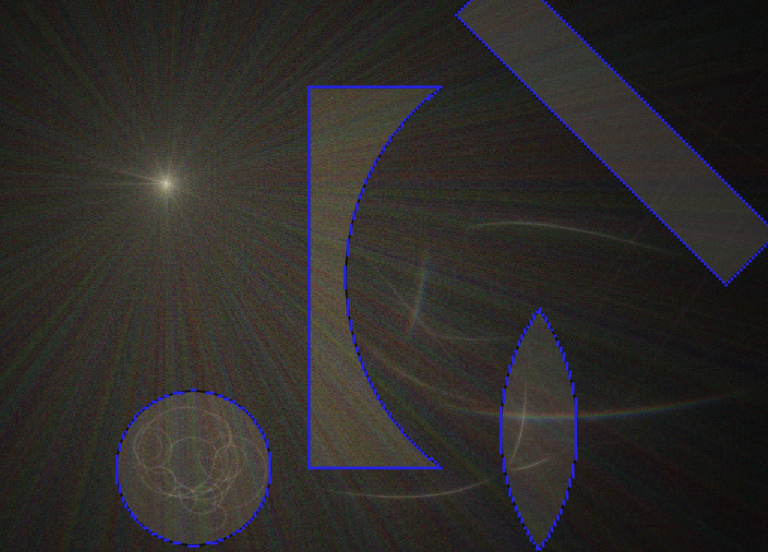
Give the GLSL for this background, as a Shadertoy shader.

```glsl
#define LIGHT vec2(0.301, 0.667)
#define DISC vec3(0.351, 0.152, 0.1395)
#define CELL (1.0 / 184.0)
#define OUTLINE vec3(0.15, 0.14, 0.90)
#define WARM vec3(1.0, 0.96, 0.81)
#define AMBIENT 0.195
#define GRAIN 0.075
#define STREAKS 0.036
#define THREADS 40
#define RINGS 20
#define TAU 6.2831853

float hash(vec2 p) {
    return fract(sin(dot(p, vec2(127.1, 311.7))) * 43758.5453);
}

vec3 hash3(vec2 p) {
    return vec3(hash(p), hash(p + 17.3), hash(p + 41.9));
}

// Smooth noise around a full turn, with count knots
vec3 angularNoise(float turn, float count) {
    float x = turn * count, i = floor(x), f = fract(x);
    return mix(hash3(vec2(mod(i, count), count)),
               hash3(vec2(mod(i + 1.0, count), count)), f * f * (3.0 - 2.0 * f));
}

// Signed distances of the glass bodies
float discDist(vec2 p) { return length(p - DISC.xy) - DISC.z; }

float boxDist(vec2 p, vec2 halfSize) {
    vec2 d = abs(p) - halfSize;
    return max(d.x, d.y);
}

float concaveDist(vec2 p) {
    return max(boxDist(p - vec2(0.680, 0.497), vec2(0.120, 0.345)),
               0.4293 - length(p - vec2(1.056, 0.497)));
}

float convexDist(vec2 p) {
    return max(length(p - vec2(1.288, 0.221)), length(p - vec2(0.665, 0.221))) - 0.3805;
}

float barDist(vec2 p) {
    p -= vec2(1.116, 0.775);
    return boxDist(vec2(p.x - p.y, p.x + p.y) * 0.70711, vec2(0.346, 0.0666));
}

float sceneDist(vec2 p) {
    return min(min(discDist(p), concaveDist(p)), min(convexDist(p), barDist(p)));
}

// Tapered bright curve along a quadratic Bezier
float caustic(vec2 p, vec2 a, vec2 b, vec2 c, float width) {
    float best = 1e3, along = 0.0;
    vec2 from = a;
    for (int i = 1; i <= 20; i++) {
        float t = float(i) / 20.0;
        vec2 to = mix(mix(a, b, t), mix(b, c, t), t), e = to - from;
        float h = clamp(dot(p - from, e) / dot(e, e), 0.0, 1.0);
        float d = length(p - from - e * h);
        if (d < best) { best = d; along = t + (h - 1.0) / 20.0; }
        from = to;
    }
    float taper = max(sin(along * TAU * 0.5), 0.0);
    return taper * (exp(-best / width) + 0.25 * exp(-best / (width * 8.0)));
}

vec3 rainbow(vec2 p, vec2 a, vec2 b, vec2 c, float width, vec2 spread) {
    return vec3(caustic(p - spread, a, b, c, width), caustic(p, a, b, c, width),
                caustic(p + spread, a, b, c, width));
}

void mainImage(out vec4 fragColor, in vec2 fragCoord) {
    vec2 p = fragCoord / iResolution.y;
    float px = 1.0 / iResolution.y;

    // Ambient light, fading to the right and the corners
    vec2 q = (p - vec2(0.49, 0.46)) / vec2(0.64, 0.68);
    float field = exp(-dot(q, q));
    vec3 col = mix(vec3(0.94), WARM, 0.4 + 0.6 * field) * (0.043 + AMBIENT * field);

    // Glass fill
    col += WARM * vec3(1.0, 0.97, 0.74) * 0.095 * smoothstep(px, -px, concaveDist(p));
    float inDisc = smoothstep(px, -px, discDist(p));
    col += WARM * (0.085 * inDisc + 0.085 * smoothstep(px, -px, convexDist(p)));
    col += vec3(0.115, 0.110, 0.102) * smoothstep(px, -px, barDist(p));

    // Point light with radial streaks
    vec2 v = p - LIGHT;
    float r = length(v), turn = atan(v.y, v.x) / TAU + 0.5;
    vec3 streak = angularNoise(turn, 900.0) + angularNoise(turn, 310.0) - 1.0;
    col += streak * STREAKS * (0.3 + field) * smoothstep(0.0, 0.25, r);
    vec3 spike = pow(angularNoise(turn, 46.0), vec3(5.0));
    col += WARM * (0.5 * exp(-r / 0.016) + 0.10 * exp(-r / 0.09));
    col += WARM * dot(spike, vec3(0.07)) * exp(-r / 0.07);

    // Faint coloured threads of refracted light
    for (int i = 0; i < THREADS; i++) {
        vec3 h = hash3(vec2(float(i), 3.7));
        float angle = (h.z - 0.5) * 2.6;
        vec2 o = p - vec2(0.62 + 0.7 * h.x, 0.8 * h.y);
        float d = abs(dot(o, vec2(-sin(angle), cos(angle))));
        col += (0.4 + h) * 0.018 * exp(-d / 0.0018 - dot(o, o) * 9.0);
    }

    // Caustics
    vec2 focus = vec2(0.915, 0.148);
    float glow = 0.12 * caustic(p, vec2(0.828, 0.576), vec2(0.92, 0.635), vec2(1.27, 0.525), 0.002);
    glow += 0.06 * caustic(p, vec2(0.634, 0.57), vec2(0.74, 0.44), vec2(0.852, 0.315), 0.0016);
    glow += 0.07 * caustic(p, vec2(0.634, 0.41), vec2(0.72, 0.29), vec2(0.92, 0.262), 0.004);
    glow += 0.06 * caustic(p, vec2(0.743, 0.41), vec2(0.83, 0.37), vec2(0.96, 0.393), 0.003);
    glow += 0.14 * caustic(p, vec2(0.56, 0.118), vec2(0.80, 0.07), focus, 0.002);
    glow += 0.13 * caustic(p, focus, vec2(0.955, 0.20), vec2(0.953, 0.33), 0.002);
    glow += 0.14 * caustic(p, focus, vec2(0.965, 0.15), vec2(1.005, 0.178), 0.002);
    col += WARM * glow;
    col += 0.10 * rainbow(p, vec2(0.775, 0.575), vec2(0.765, 0.44), vec2(0.73, 0.37), 0.004, vec2(-0.004, 0.0));
    col += 0.13 * rainbow(p, vec2(0.76, 0.28), vec2(0.98, 0.20), vec2(1.39, 0.298), 0.004, vec2(0.0, 0.004));

    // Rings of light trapped in the disc
    for (int i = 0; i < RINGS; i++) {
        vec3 h = hash3(vec2(float(i), 9.1));
        float radius = DISC.z * (0.14 + 0.7 * h.x * h.x);
        vec2 c = DISC.xy + (DISC.z - radius) * 0.9 * sqrt(h.y) * vec2(cos(h.z * TAU), sin(h.z * TAU));
        float arc = 0.5 + 0.5 * sin(atan(p.y - c.y, p.x - c.x) + h.y * 40.0);
        col += inDisc * WARM * 0.085 * arc * exp(-abs(length(p - c) - radius) / 0.0016);
    }

    // Colour grain
    col += (hash3(floor(p * 368.0)) - 0.5) * GRAIN * (0.35 + field);

    // Dark rim, then the stepped outline averaged over subsamples
    col *= 1.0 - 0.7 * smoothstep(0.003, 0.001, abs(sceneDist(p)));
    float cover = 0.0;
    for (int i = 0; i < 4; i++) {
        vec2 s = p + (vec2(i % 2, i / 2) - 0.5) * 0.5 * px;
        vec2 snapped = floor(s / CELL + 0.5) * CELL;
        cover += 0.25 * step(abs(sceneDist(snapped)), 0.4 * CELL);
    }
    fragColor = vec4(mix(max(col, 0.0), OUTLINE, cover * 0.95), 1.0);
}
```
